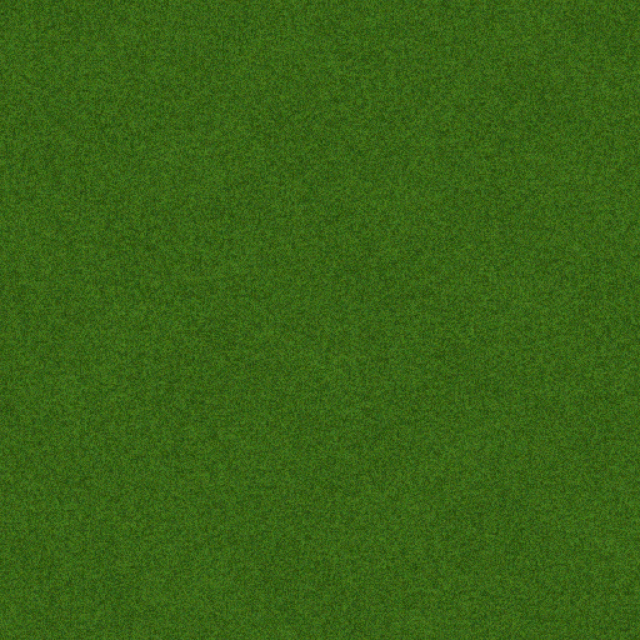
A Shadertoy shader for this texture:

```glsl
// Palette
const vec3 GRASS_GREEN = vec3(0.223, 0.385, 0.085);
const vec3 LIGHT_AXIS  = vec3(0.100, 0.140, 0.050);  // dark to bright blades
const vec3 TINT_RANGE  = vec3(0.090, 0.060, 0.100);  // russet and bluish specks

// Grain sizes, in cells across the canvas
const float FINE_CELLS = 512.0;
const float TUFT_CELLS = 250.0;
const vec2  ROW_CELLS  = vec2(80.0, 256.0);

// Strengths
const float TUFT_AMOUNT   = 0.65;
const float ROW_AMOUNT    = 0.16;
const float MOTTLE_AMOUNT = 0.06;

const float TAU = 6.2831853;

// Integer hash: three independent values in -0.5..0.5
vec3 cellHash(ivec2 cell, uint seed) {
    uvec3 h = uvec3(uint(cell.x + 4096), uint(cell.y + 4096), seed);
    h = h * 1664525u + 1013904223u;
    h.x += h.y * h.z;
    h.y += h.z * h.x;
    h.z += h.x * h.y;
    h ^= h >> 16u;
    h.x += h.y * h.z;
    h.y += h.z * h.x;
    h.z += h.x * h.y;
    return vec3(h >> 8u) / 16777216.0 - 0.5;
}

// Smoothly blended cells, with each value at its cell centre
vec3 grain(vec2 p, uint seed) {
    p -= 0.5;
    ivec2 cell = ivec2(floor(p));
    vec2 f = fract(p);
    f = f * f * (3.0 - 2.0 * f);
    vec3 low  = mix(cellHash(cell, seed), cellHash(cell + ivec2(1, 0), seed), f.x);
    vec3 high = mix(cellHash(cell + ivec2(0, 1), seed), cellHash(cell + ivec2(1, 1), seed), f.x);
    return mix(low, high, f.y);
}

// Broad, barely visible patches from layered sines
float mottle(vec2 uv) {
    float wave = sin(TAU * (3.1 * uv.x + 0.4 * sin(TAU * 1.7 * uv.y)));
    wave += sin(TAU * (4.3 * uv.y + 0.3 * sin(TAU * 2.3 * uv.x)) + 1.3);
    wave += 0.6 * sin(TAU * 8.0 * uv.x + 0.7) * sin(TAU * 7.0 * uv.y);
    return wave / 2.6;
}

void mainImage(out vec4 fragColor, in vec2 fragCoord) {
    vec2 uv = fragCoord / iResolution.xy;

    // Brightness: sharp blades, soft tufts, faint rows and patches
    float light = grain(uv * FINE_CELLS, 1u).x;
    light += TUFT_AMOUNT * grain(uv * TUFT_CELLS, 2u).x;
    light += ROW_AMOUNT * grain(uv * ROW_CELLS, 3u).x;
    light += MOTTLE_AMOUNT * mottle(uv);

    // Separate channel variation gives the coloured specks
    vec3 tint = grain(uv * FINE_CELLS, 4u);

    vec3 color = GRASS_GREEN + LIGHT_AXIS * light + TINT_RANGE * tint;
    fragColor = vec4(clamp(color, 0.0, 1.0), 1.0);
}
```
